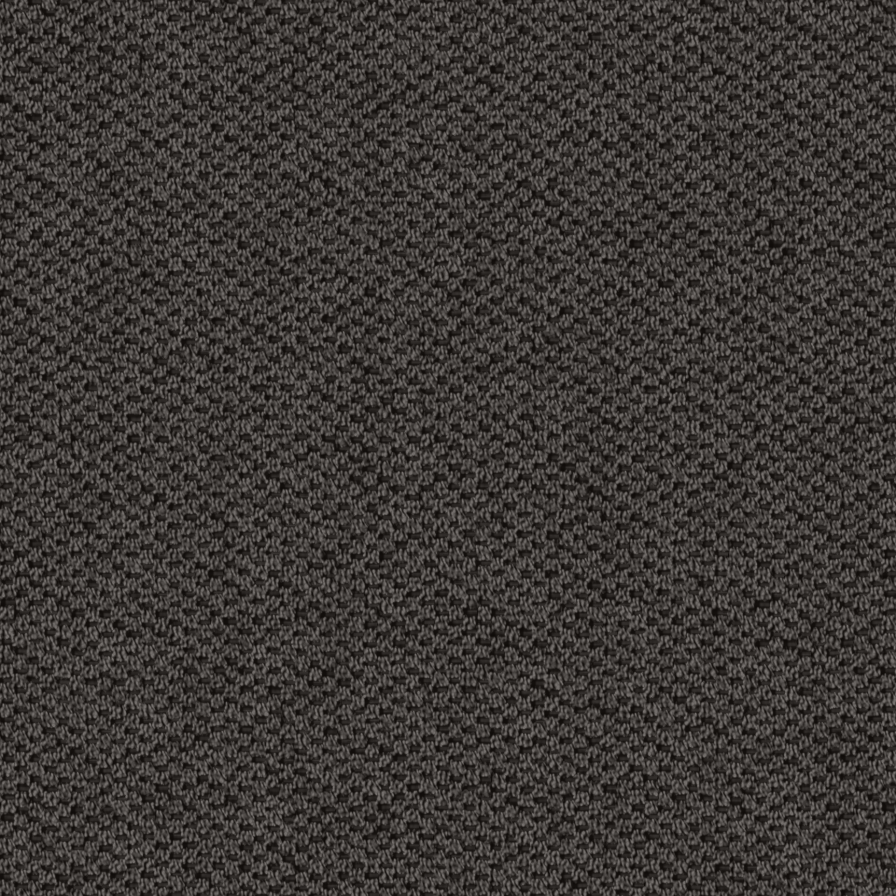
Write a Shadertoy shader that draws this texture.

```glsl
const vec2 GRID = vec2(64.0, 46.0);        // yarn columns, tufts per column
const vec2 TUFT_HALF = vec2(0.62, 0.41);   // tuft half size in cells
const float TUFT_SOFTNESS = 0.17;
const float STRANDS = 2.7;                 // strands per column width
const vec2 FIBRE_GRID = vec2(235.0, 185.0);
const float JITTER = 0.15;                 // tuft displacement in cells
const float TUFT_VARIATION = 0.14;
const float STREAK_VARIATION = 0.03;
const vec3 SHADOW = vec3(0.055, 0.040, 0.030);
const vec3 HIGHLIGHT = vec3(0.450, 0.432, 0.420);
const float TAU = 6.28318;

float hash(vec2 p) {
    vec3 q = fract(p.xyx * 0.1031);
    q += dot(q, q.yzx + 33.33);
    return fract((q.x + q.y) * q.z);
}

vec2 hash2(vec2 p) {
    return vec2(hash(p), hash(p + 71.7));
}

// Distance to the nearest scattered point
float cellular(vec2 p) {
    vec2 cell = floor(p);
    float nearest = 2.0;
    for (int j = -1; j <= 1; j++)
    for (int i = -1; i <= 1; i++) {
        vec2 c = cell + vec2(i, j);
        nearest = min(nearest, length(c + hash2(c) - p));
    }
    return nearest;
}

float roundedBox(vec2 p, vec2 halfSize, float radius) {
    vec2 d = abs(p) - halfSize + radius;
    return length(max(d, 0.0)) + min(max(d.x, d.y), 0.0) - radius;
}

// Alternate columns are shifted by half a tuft
float stagger(float column) {
    return 0.5 * mod(column, 2.0);
}

// Raised bundle of upright strands that draw together at the top
float tuftTone(vec2 p, vec2 id, float fuzz) {
    vec2 shift = hash2(id + 13.0) - 0.5;
    p -= JITTER * shift;
    vec2 size = TUFT_HALF * (1.0 + vec2(0.30, 0.16) * shift.yx);
    float edge = roundedBox(p, size, 0.2) + 0.16 * (0.5 - fuzz);
    float body = 1.0 - smoothstep(-TUFT_SOFTNESS, 0.05, edge);
    float lean = p.x * p.y * 0.9 + p.y * shift.x * 0.6;
    float bend = 0.18 * sin(p.y * 11.0 + p.x * 7.0 + TAU * shift.y);
    float strand = 0.5 + 0.5 * cos(TAU * ((p.x + lean) * STRANDS + bend + shift.x));
    float level = 1.0 + TUFT_VARIATION * (hash(id + 47.0) - 0.5);
    return body * level * (0.52 * strand + 0.76 * fuzz - 0.12);
}

// Dark cross thread with a hole at one end
float groundTone(vec2 p, vec2 id, float fuzz) {
    float across = 0.5 - abs(p.y);
    float thread = 1.0 - smoothstep(0.03, 0.14, across);
    float hole = 1.0 - smoothstep(0.10, 0.30, abs(p.x + 0.36));
    float level = mix(0.12, 0.26, hash(id + 91.0));
    return (0.06 + level * thread + 0.12 * fuzz) * (1.0 - 0.85 * hole);
}

float weaveTone(vec2 uv) {
    float fuzz = 1.0 - cellular(uv * FIBRE_GRID);
    vec2 q = uv * GRID;
    // Slight waviness of the columns and rows
    q.x += 0.08 * sin(TAU * (uv.y * 5.0 + uv.x * 2.0));
    q.y += 0.08 * sin(TAU * (uv.x * 4.0 - uv.y));

    float column = floor(q.x);
    float row = floor(q.y - stagger(column));
    vec2 local = q - vec2(column, row + stagger(column)) - 0.5;
    float tone = groundTone(local, vec2(column, row), fuzz);

    for (int i = -1; i <= 1; i++) {
        float c = column + float(i);
        float r = floor(q.y - stagger(c));
        for (int j = -1; j <= 1; j++) {
            vec2 id = vec2(c, r + float(j));
            vec2 p = q - id - vec2(0.5, 0.5 + stagger(c));
            tone = max(tone, tuftTone(p, id, fuzz));
        }
    }

    // Faint broad streaks along the columns
    float streak = sin(TAU * (uv.x * 7.0 + 0.2 * sin(TAU * uv.y)))
                 + sin(TAU * (uv.x * 17.0 + uv.y));
    return tone * (1.0 + 0.5 * STREAK_VARIATION * streak);
}

void mainImage(out vec4 fragColor, in vec2 fragCoord) {
    // Four samples per pixel smooth the edges
    float tone = 0.0;
    for (int j = 0; j < 2; j++)
    for (int i = 0; i < 2; i++) {
        vec2 offset = (vec2(i, j) - 0.5) * 0.5;
        tone += 0.25 * weaveTone((fragCoord + offset) / iResolution.xy);
    }
    fragColor = vec4(mix(SHADOW, HIGHLIGHT, clamp(tone, 0.0, 1.0)), 1.0);
}
```
